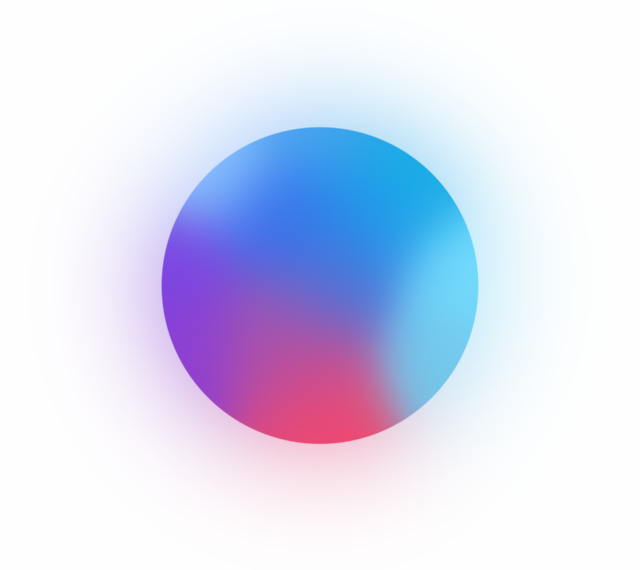
Give the GLSL for this background, as a WebGL 1 fragment shader.

```glsl
precision highp float;

uniform vec2 u_resolution;

const vec2 CENTER = vec2(0.0, -0.001);   // offset from canvas centre, in heights
const float RADIUS = 0.2778;             // disc radius, in heights
const float DISC_SHARPNESS = 7.0;        // higher keeps colour blobs more distinct
const float GLOW_SHARPNESS = 4.5;
const float GLOW_SAMPLE_RADIUS = 0.88;   // where the glow picks its colour
const float GLOW_STRENGTH = 0.30;
const vec2 GLOW_FALLOFF = vec2(2.2, 3.0); // linear and quadratic decay

const vec3 PAPER = vec3(0.998, 0.998, 0.998);
const vec3 ICE = vec3(0.56, 0.78, 1.00);
const vec3 SKY = vec3(0.28, 0.65, 0.93);
const vec3 TEAL = vec3(0.09, 0.69, 0.90);
const vec3 AZURE = vec3(0.12, 0.59, 0.92);
const vec3 AQUA = vec3(0.45, 0.86, 0.99);
const vec3 MIST = vec3(0.45, 0.78, 0.92);
const vec3 COBALT = vec3(0.21, 0.43, 0.93);
const vec3 INDIGO = vec3(0.32, 0.44, 0.84);
const vec3 VIOLET = vec3(0.48, 0.27, 0.89);
const vec3 PURPLE = vec3(0.56, 0.24, 0.82);
const vec3 MAUVE = vec3(0.64, 0.33, 0.69);
const vec3 ROSE = vec3(0.84, 0.29, 0.53);
const vec3 CORAL = vec3(0.95, 0.28, 0.42);

// Weighted colour in rgb, weight in a
vec4 blob(vec2 p, vec2 spot, vec3 color, float sharpness) {
  vec2 d = p - spot;
  return vec4(color, 1.0) * exp(-sharpness * dot(d, d));
}

// Smooth colour mesh over the unit disc
vec3 meshColor(vec2 p, float k) {
  vec4 sum = blob(p, vec2(-0.70, 0.80), ICE, k);
  sum += blob(p, vec2(0.00, 1.05), SKY, k);
  sum += blob(p, vec2(0.58, 0.75), TEAL, k);
  sum += blob(p, vec2(0.28, 0.46), AZURE, k);
  sum += blob(p, vec2(0.95, 0.05), AQUA, k);
  sum += blob(p, vec2(0.78, -0.52), MIST, k);
  sum += blob(p, vec2(-0.24, 0.42), COBALT, k);
  sum += blob(p, vec2(0.06, 0.02), INDIGO, k);
  sum += blob(p, vec2(-0.92, 0.06), VIOLET, k);
  sum += blob(p, vec2(-0.84, -0.44), PURPLE, k);
  sum += blob(p, vec2(-0.30, -0.30), MAUVE, k);
  sum += blob(p, vec2(-0.08, -0.60), ROSE, k);
  sum += blob(p, vec2(0.05, -1.00), CORAL, k);
  return sum.rgb / sum.a;
}

void main() {
  // Disc space: origin at its centre, radius 1
  vec2 p = ((gl_FragCoord.xy - 0.5 * u_resolution) / u_resolution.y - CENTER) / RADIUS;
  float r = length(p);
  float pixel = 1.0 / (u_resolution.y * RADIUS);

  // Soft halo tinted by the nearest part of the disc
  vec2 rim = p / max(r, 0.001) * GLOW_SAMPLE_RADIUS;
  float away = max(r - 1.0, 0.0);
  float glow = GLOW_STRENGTH * exp(-away * (GLOW_FALLOFF.x + GLOW_FALLOFF.y * away));
  vec3 color = mix(PAPER, meshColor(rim, GLOW_SHARPNESS), glow);

  // Disc with a one-pixel soft edge; clamped so far weights never vanish
  vec3 disc = meshColor(p / max(r, 1.0), DISC_SHARPNESS);
  float mask = 1.0 - smoothstep(-pixel, pixel, r - 1.0);
  gl_FragColor = vec4(mix(color, disc, mask), 1.0);
}
```
